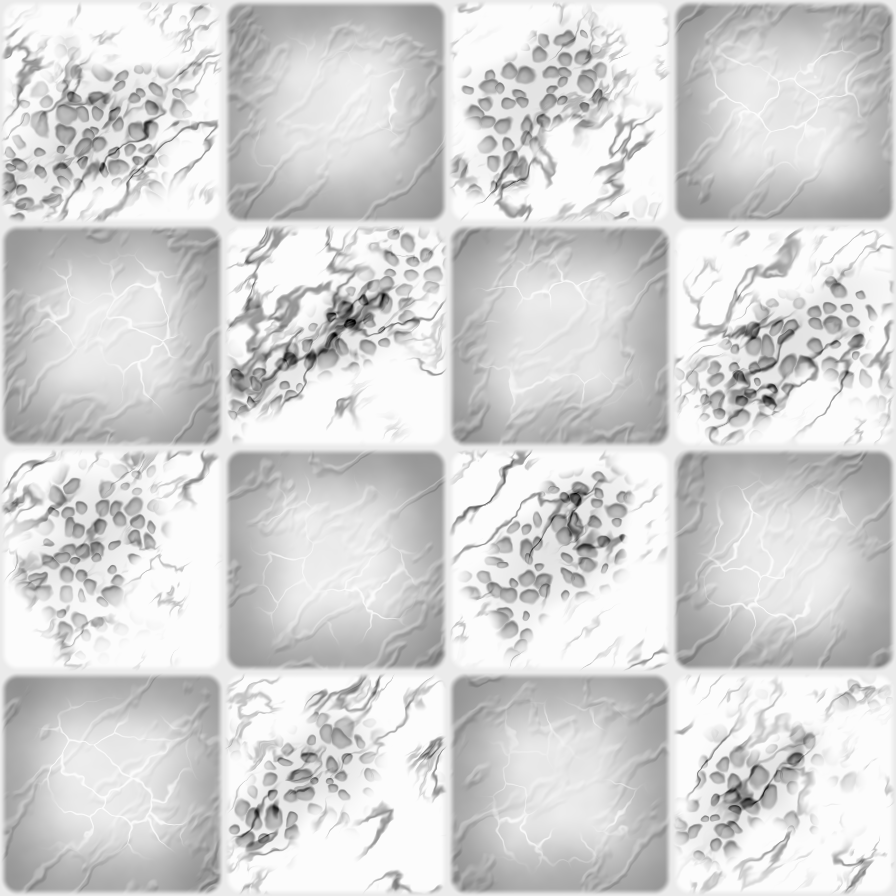
A WebGL 1 fragment shader for this texture map:

```glsl
precision highp float;
// Checkerboard of white pitted marble tiles and soft grey tiles with pale veins.
uniform vec2 u_resolution;

const float TILES = 4.0;          // tiles across and down
const float CORNER = 0.08;        // corner radius, in tiles
const float SEAM_WIDTH = 0.035;   // soft joint, in tiles
const float SEAM_TONE = 0.92;
const float WHITE_TONE = 0.99;
const float GREY_CENTRE = 0.915;
const float GREY_CORNER = 0.58;
const float PIT_SCALE = 12.0;     // pit cells per tile
const float PIT_DEPTH = 0.48;
const float CRACK_DEPTH = 0.40;
const float VEIN_SCALE = 5.0;     // vein cells per tile
const float VEIN_WIDTH = 0.085;
const float RELIEF = 0.10;

float hash(vec2 p) {
  vec3 q = fract(p.xyx * 0.1031);
  q += dot(q, q.yzx + 33.33);
  return fract((q.x + q.y) * q.z);
}

vec2 hash2(vec2 p) {
  return vec2(hash(p), hash(p + 57.3));
}

float noise(vec2 p) {
  vec2 i = floor(p), f = fract(p);
  f = f * f * (3.0 - 2.0 * f);
  return mix(mix(hash(i), hash(i + vec2(1.0, 0.0)), f.x),
             mix(hash(i + vec2(0.0, 1.0)), hash(i + 1.0), f.x), f.y);
}

float fbm(vec2 p) {
  float sum = 0.0, amp = 0.5;
  for (int i = 0; i < 4; i++) {
    sum += amp * noise(p);
    p = mat2(1.6, 1.2, -1.2, 1.6) * p + 9.7;
    amp *= 0.5;
  }
  return sum / 0.9375;
}

vec2 warp(vec2 p) {
  return vec2(fbm(p), fbm(p + 31.7)) - 0.5;
}

// Thin line along the middle level of the noise.
float ridge(vec2 p, float width) {
  return 1.0 - smoothstep(0.0, width, abs(fbm(p) - 0.5));
}

// Axes along and across the rising diagonal.
vec2 diagonal(vec2 p) {
  return vec2(p.x + p.y, p.y - p.x) * 0.7071;
}

// Scattered round hollows, darker at the rim and on the upper side.
float pits(vec2 p) {
  float shade = 0.0;
  for (int y = -1; y <= 1; y++) {
    for (int x = -1; x <= 1; x++) {
      vec2 cell = floor(p) + vec2(float(x), float(y));
      vec2 d = p - cell - 0.15 - 0.7 * hash2(cell);
      float radius = mix(0.3, 0.62, hash(cell + 19.1));
      float l = length(d) / radius;
      float body = 1.0 - smoothstep(0.65, 1.0, l);
      float rim = 0.6 + 0.4 * smoothstep(0.2, 0.8, l);
      shade = max(shade, body * rim * (0.7 + 0.4 * d.y / radius));
    }
  }
  return shade;
}

// Borders between scattered cells.
float veins(vec2 p) {
  float near = 8.0, next = 8.0;
  for (int y = -1; y <= 1; y++) {
    for (int x = -1; x <= 1; x++) {
      vec2 cell = floor(p) + vec2(float(x), float(y));
      float d = length(cell + hash2(cell) - p);
      next = min(next, max(near, d));
      near = min(near, d);
    }
  }
  return 1.0 - smoothstep(0.0, VEIN_WIDTH, next - near);
}

float whiteTile(vec2 p, vec2 seed) {
  vec2 s = p + seed;
  vec2 bend = warp(s * 6.0);
  vec2 q = diagonal(p - 0.5 - 0.25 * (hash2(seed) - 0.5));
  float clump = exp(-dot(q * vec2(2.2, 4.5), q * vec2(2.2, 4.5)));
  float pitMask = smoothstep(0.5, 0.8, 0.75 * clump + 0.65 * noise(s * 5.0));
  vec2 grain = diagonal(s + 0.12 * bend);
  float crackMask = smoothstep(0.35, 0.75, noise(s * 3.5 + 4.0));
  float crack = ridge(grain * vec2(2.5, 6.5), 0.05) * crackMask;
  float wisp = ridge(grain * vec2(5.0, 12.0) + 13.0, 0.07) * smoothstep(0.4, 0.8, noise(s * 7.0));
  float pit = pits(s * PIT_SCALE + 1.3 * bend) * pitMask;
  return WHITE_TONE - CRACK_DEPTH * crack - PIT_DEPTH * pit - 0.22 * wisp - 0.1 * pitMask * clump;
}

float greyTile(vec2 p, vec2 seed) {
  vec2 s = p + seed;
  vec2 bend = warp(s * 5.0);
  vec2 rise = smoothstep(0.0, 0.36, 0.5 - abs(p - 0.5) + 0.08 * bend);
  float glow = mix(rise.x * rise.y, 0.5 * (rise.x + rise.y), 0.45);
  float tone = mix(GREY_CORNER, GREY_CENTRE, glow) + 0.08 * (fbm(s * 4.0) - 0.5);
  // Diagonal scratches lit from one side.
  vec2 grain = diagonal(s + 0.1 * bend) * vec2(3.0, 7.0);
  float lit = ridge(grain, 0.07) - ridge(grain + vec2(0.03, 0.13), 0.07);
  tone += RELIEF * lit * (1.1 - 0.8 * glow);
  float mask = smoothstep(0.3, 0.65, noise(s * 4.0 + 8.0)) * smoothstep(0.35, 0.9, glow);
  return mix(tone, 1.0, 0.8 * mask * veins(s * VEIN_SCALE + 1.2 * bend));
}

void main() {
  vec2 grid = gl_FragCoord.xy / u_resolution * TILES;
  vec2 id = mod(floor(grid), TILES);
  vec2 p = fract(grid);
  vec2 seed = id * vec2(7.3, 11.7) + 3.1;
  float tone = mod(id.x + id.y, 2.0) > 0.5 ? whiteTile(p, seed) : greyTile(p, seed);
  // Rounded tile outline fading into the shared joint.
  vec2 b = abs(p - 0.5) - 0.5 + CORNER;
  float inside = CORNER - length(max(b, 0.0)) - min(max(b.x, b.y), 0.0);
  tone = mix(SEAM_TONE, tone, smoothstep(0.0, SEAM_WIDTH, inside));
  gl_FragColor = vec4(vec3(clamp(tone, 0.0, 1.0)), 1.0);
}
```
